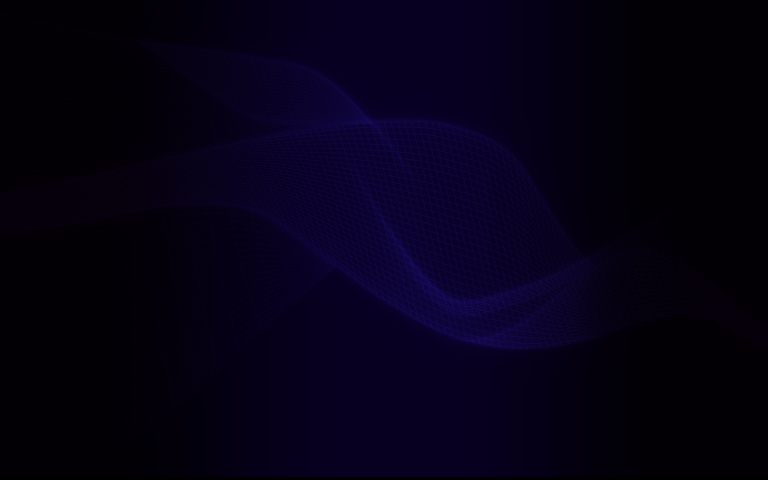
Reproduce this background procedurally as a Shadertoy shader.

```glsl
// Dark silk-like wire mesh ribbons twisting across a navy vertical glow.
// Smooth spline curves bound each sheet; every sheet carries a sheared grid,
// and the folds between sheets are drawn as thin luminous strands.

const float ASPECT = 1.6;
const int KNOTS = 13;
const float WIRE_WIDTH = 0.0016;
const float FOLD_WIDTH = 0.0035;
const float GLOW_WIDTH = 0.022;
const vec3 BLACK_VIOLET = vec3(0.006, 0.0, 0.014);
const vec3 NAVY = vec3(0.028, 0.0, 0.130);
const vec3 PLUM = vec3(0.055, 0.002, 0.100);
const vec3 INDIGO = vec3(0.070, 0.045, 0.270);

// Heights of the boundary curves at evenly spaced knots, left to right
const float CREST[KNOTS] = float[](.971, .944, .921, .902, .881, .846, .715, .531, .42, .36, .3, .3, .3);
const float SHOULDER[KNOTS] = float[](.6, .625, .656, .685, .713, .735, .748, .74, .677, .483, .375, .33, .3);
const float INNER[KNOTS] = float[](.9, .9, .9, .9, .85, .77, .538, .383, .396, .452, .531, .604, .604);
const float KEEL[KNOTS] = float[](.513, .529, .554, .573, .558, .471, .375, .302, .273, .285, .329, .338, .271);
const float TUCK[KNOTS] = float[](.97, .95, .921, .833, .752, .742, .74, .74, .7, .6, .5, .4, .4);
const float RETURN_FOLD[KNOTS] = float[](.5, .5, .5, .5, .5, .45, .36, .294, .317, .413, .483, .425, .323);
const float HEM[KNOTS] = float[](.031, .02, .073, .177, .3, .413, .53, .6, .6, .6, .6, .6, .6);

// Catmull-Rom height of a curve at x
float curve(float k[KNOTS], float x) {
    float s = clamp(x / ASPECT, 0.0, 0.9999) * float(KNOTS - 1);
    int i = int(s);
    float t = fract(s);
    float a = k[max(i - 1, 0)], b = k[i], c = k[i + 1], d = k[min(i + 2, KNOTS - 1)];
    return b + 0.5 * t * (c - a + t * (2.0 * a - 5.0 * b + 4.0 * c - d
         + t * (3.0 * (b - c) + d - a)));
}

// Smooth window over x
float span(float x, float start, float end, float soft) {
    return smoothstep(start - soft, start + soft, x)
         * (1.0 - smoothstep(end - soft, end + soft, x));
}

// Repeated thin line, cellSize being the period in canvas units
float wire(float coord, float cellSize, float pixel) {
    float width = max(WIRE_WIDTH, pixel);
    float d = abs(fract(coord - 0.5) - 0.5) * cellSize;
    return WIRE_WIDTH / width * (1.0 - smoothstep(0.0, width, d));
}

// Translucent grid between two heights; cells = columns per unit, rows
float sheet(vec2 p, float low, float high, vec2 cells, float lean, float pixel) {
    float height = max(high - low, 0.001);
    float v = (p.y - low) / height;
    float inside = smoothstep(0.0, pixel, p.y - low) * smoothstep(0.0, pixel, high - p.y);
    float rows = wire(v * cells.y, height / cells.y, pixel);
    float columns = wire((p.x + lean * v) * cells.x, 1.0 / cells.x, pixel);
    return inside * (0.22 + 0.7 * max(rows, columns));
}

// Bright strand with a faint halo, corrected for the slope of the curve
float fold(vec2 p, float k[KNOTS], float pixel) {
    float y = curve(k, p.x);
    float slope = (curve(k, p.x + 0.004) - curve(k, p.x - 0.004)) / 0.008;
    float d = abs(p.y - y) / sqrt(1.0 + slope * slope);
    return 0.40 * exp(-d / max(FOLD_WIDTH, pixel)) + 0.16 * exp(-d / GLOW_WIDTH);
}

void mainImage(out vec4 fragColor, in vec2 fragCoord) {
    vec2 p = fragCoord / iResolution.xy * vec2(ASPECT, 1.0);
    float pixel = 1.0 / iResolution.y;

    // Backdrop: navy glow with faint vertical banding
    float banded = mix(p.x, floor(p.x * 24.0 + 0.5) / 24.0, 0.4);
    float glow = smoothstep(0.2, 0.76, banded) * (1.0 - smoothstep(0.9, 1.42, banded));
    vec3 color = mix(BLACK_VIOLET, NAVY, glow);

    float crest = curve(CREST, p.x);
    float shoulder = curve(SHOULDER, p.x);
    float inner = curve(INNER, p.x);
    float keel = curve(KEEL, p.x);
    float tuck = curve(TUCK, p.x);
    float back = curve(RETURN_FOLD, p.x);
    float hem = curve(HEM, p.x);

    // Sheets
    float mesh = 0.0;
    mesh += 0.22 * sheet(p, hem, keel, vec2(22.0, 20.0), 0.07, pixel) * span(p.x, -1.0, 0.72, 0.03);
    mesh += 0.50 * sheet(p, keel, shoulder, vec2(70.0, 30.0), 0.10, pixel) * span(p.x, -1.0, 1.22, 0.04);
    mesh += 0.16 * sheet(p, shoulder, crest, vec2(55.0, 32.0), 0.06, pixel) * span(p.x, -1.0, 0.8, 0.06);
    mesh += 0.24 * sheet(p, tuck, crest, vec2(70.0, 18.0), 0.05, pixel) * span(p.x, 0.28, 0.8, 0.03);
    mesh += 0.22 * sheet(p, keel, inner, vec2(60.0, 24.0), -0.08, pixel) * span(p.x, 0.8, 2.0, 0.06);
    mesh += 0.28 * sheet(p, keel, back, vec2(70.0, 14.0), 0.05, pixel) * span(p.x, 0.92, 2.0, 0.04);
    mesh += 0.35 * sheet(p, inner - 0.035, inner, vec2(70.0, 6.0), 0.02, pixel) * span(p.x, 0.84, 1.26, 0.06);

    // Fold strands
    float strands = 0.0;
    strands += 0.65 * fold(p, CREST, pixel) * span(p.x, -1.0, 0.84, 0.06);
    strands += 0.75 * fold(p, SHOULDER, pixel) * span(p.x, -1.0, 1.24, 0.05);
    strands += 0.75 * fold(p, INNER, pixel) * span(p.x, 0.76, 1.26, 0.08);
    strands += 0.25 * fold(p, INNER, pixel) * span(p.x, 1.26, 2.0, 0.08);
    strands += 0.80 * fold(p, KEEL, pixel);
    strands += 0.60 * fold(p, TUCK, pixel) * span(p.x, 0.32, 0.68, 0.06);
    strands += 0.65 * fold(p, RETURN_FOLD, pixel) * span(p.x, 0.96, 1.42, 0.08);
    strands += 0.08 * fold(p, HEM, pixel) * span(p.x, -1.0, 0.7, 0.03);

    // Indigo in the middle fading to plum at both ends
    float middle = exp(-pow((p.x - 0.84) / 0.42, 2.0));
    vec3 tint = mix(PLUM * 0.75, INDIGO, middle);
    color += tint * (mesh * 1.15 + strands * mix(0.35, 1.0, middle));

    // Thin dark base line
    color *= smoothstep(0.004, 0.004 + 2.0 * pixel, p.y);
    fragColor = vec4(color, 1.0);
}
```
